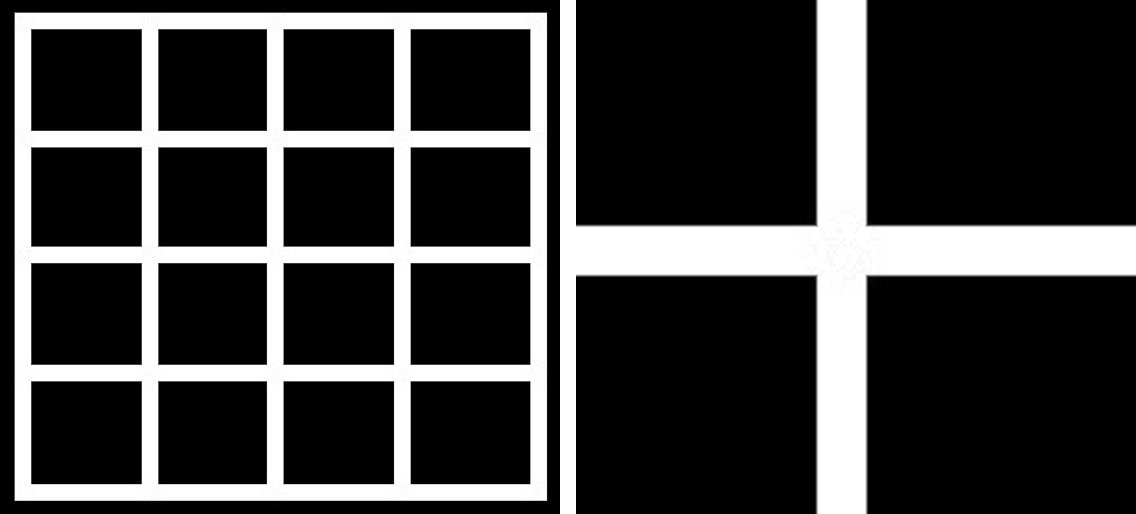
Left: the whole. Right: its middle third, enlarged.
Write a Shadertoy shader that draws this pattern.

```glsl
// Draws a white lattice of four by four black cells with slightly uneven spacing.
#define CELLS 4
#define BAR_HALF 0.0162                  // half bar width, in canvas heights
#define FIRST_BAR vec2(0.0410, 0.0408)   // left and top bar, canvas fractions
#define PITCH vec2(0.22526, 0.22756)     // mean cell spacing
#define WOBBLE vec2(0.0017, 0.0023)      // shift of every odd bar
#define LAST_SHIFT vec2(0.0199, 0.0071)  // extra shift of the final bar
#define EDGE_SOFT 0.0028                 // edge blur, in canvas heights
#define SPECK_REACH 0.034                // extent of specks round a crossing
#define SPECK_AMOUNT 0.022
#define GRAIN 470.0                      // speck cells per canvas height

float hash(vec2 p) {
    vec3 q = fract(p.xyx * 0.1031);
    q += dot(q, q.yzx + 33.33);
    return fract((q.x + q.y) * q.z);
}

// Centre of the vertical (x) and horizontal (y) bar with this index
vec2 barCentre(int i) {
    vec2 centre = FIRST_BAR + float(i) * PITCH + float(i % 2) * WOBBLE;
    return i == CELLS ? centre + LAST_SHIFT : centre;
}

void mainImage(out vec4 fragColor, in vec2 fragCoord) {
    vec2 canvas = vec2(iResolution.x / iResolution.y, 1.0);
    vec2 p = fragCoord / iResolution.y;
    p.y = 1.0 - p.y; // measure down from the top

    // Distance to the nearest bar on each axis
    vec2 nearest = vec2(10.0);
    for (int i = 0; i <= CELLS; i++)
        nearest = min(nearest, abs(p - barCentre(i) * canvas));

    // Clip the bars to the outer frame
    vec2 low = barCentre(0) * canvas - BAR_HALF;
    vec2 high = barCentre(CELLS) * canvas + BAR_HALF;
    vec2 outside = max(low - p, p - high);
    float lattice = min(nearest.x, nearest.y) - BAR_HALF;
    float dist = max(lattice, max(outside.x, outside.y));

    float blur = 0.5 * max(EDGE_SOFT, 1.0 / iResolution.y);
    float shade = 1.0 - smoothstep(-blur, blur, dist);

    // Faint specks around the crossings
    float reach = max(nearest.x, nearest.y);
    float fade = 1.0 - smoothstep(0.5 * SPECK_REACH, SPECK_REACH, reach);
    float speck = step(0.7, hash(floor(p * GRAIN))) * fade * SPECK_AMOUNT;
    shade += speck * (1.0 - 2.0 * shade);

    fragColor = vec4(vec3(shade), 1.0);
}
```
